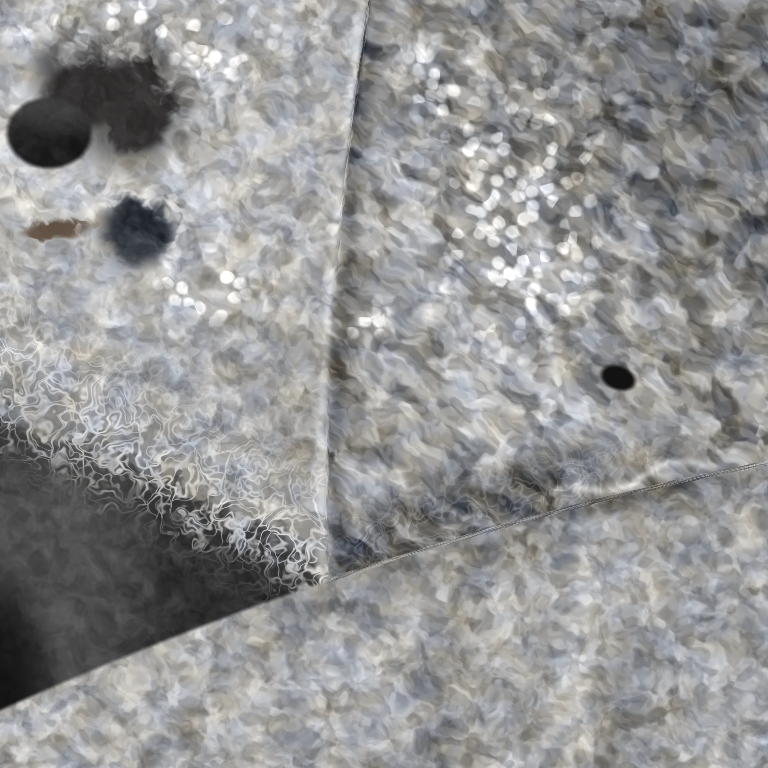
A Shadertoy shader for this texture:

```glsl
#define GRAIN_SCALE 50.0
#define GRAIN_GAIN 0.55
#define FLAKE_SCALE 58.0
#define FLAKE_GAIN 0.3
#define WISP_SCALE 24.0
#define WISP_GAIN 0.24
#define TINT_GAIN 0.07
#define EDGE 0.004

vec2 hash2(vec2 p) {
    vec3 q = fract(p.xyx * vec3(0.1031, 0.103, 0.0973));
    q += dot(q, q.yzx + 33.33);
    return fract((q.xx + q.yz) * q.zy);
}

// x: smooth blend of cell values, y: nearest distance, z: gap to second nearest
vec3 cells(vec2 p) {
    vec2 base = floor(p), f = p - base;
    float sum = 0.0, weight = 0.0, near = 9.0, second = 9.0;
    for (int k = 0; k < 9; k++) {
        vec2 o = vec2(k % 3 - 1, k / 3 - 1);
        float d = length(o + 0.1 + 0.8 * hash2(base + o + 100.0) - f);
        float w = exp(-9.0 * d * d);
        sum += w * hash2(base + o + 271.0).x;
        weight += w;
        second = min(second, max(near, d));
        near = min(near, d);
    }
    return vec3(sum / weight, near, second - near);
}

// Broad, smooth variation in about -1..1
float sineCloud(vec2 p) {
    float v = 0.0, a = 0.5;
    for (int i = 0; i < 4; i++) {
        v += a * sin(p.x + 1.7 * sin(p.y * 0.8)) * cos(p.y + 1.3 * sin(p.x * 0.7));
        p = mat2(1.3, 1.1, -1.1, 1.3) * p + 2.3;
        a *= 0.62;
    }
    return v;
}

float blob(vec2 p, float x, float y, float rx, float ry, float soft) {
    return 1.0 - smoothstep(1.0 - soft, 1.0 + soft, length((p - vec2(x, y)) / vec2(rx, ry)));
}

float band(float x, float center, float width) {
    float t = (x - center) / width;
    return exp(-t * t);
}

// Cells stretched along a slant from upper left to lower right
float stoneGrain(vec2 p, float stretch) {
    vec2 q = vec2(dot(p, vec2(0.8, -0.6)) * stretch, dot(p, vec2(0.6, 0.8))) * GRAIN_SCALE;
    q += 0.5 * vec2(sineCloud(p * 31.0), sineCloud(p.yx * 37.0));
    return 0.45 * cells(q).x + 0.35 * cells(q * 1.9 + 7.0).x + 0.2 * cells(q * 3.7 + 3.0).x - 0.5;
}

float wispLines(vec2 p) {
    vec2 q = p * WISP_SCALE + 0.9 * vec2(sineCloud(p * 38.0), sineCloud(p.yx * 43.0 + 4.0));
    float coarse = 1.0 - smoothstep(0.0, 0.22, cells(q).z);
    float fine = 1.0 - smoothstep(0.0, 0.26, cells(q * 1.7 + 5.0).z);
    return max(coarse, 0.75 * fine);
}

void mainImage(out vec4 fragColor, in vec2 fragCoord) {
    vec2 p = fragCoord / iResolution.xy;
    float ledge = p.y - 0.075 - 0.45 * p.x + 0.128 * p.x * p.x;
    float seam = p.x - 0.426 - 0.055 * pow(clamp((p.y - 0.45) / 0.55, 0.0, 1.0), 1.5);
    float wall = smoothstep(-EDGE, EDGE, ledge);
    float right = smoothstep(-EDGE, EDGE, seam);
    float cloud = sineCloud(p * 13.0);
    float grain = stoneGrain(p, mix(0.85, 0.55, right * wall));
    float wisps = wispLines(p);

    // Broad light and shade on the two walls and the front slab
    float leftTone = 0.66 + 0.08 * blob(p, 0.13, 0.8, 0.25, 0.24, 0.6);
    float rightTone = 0.6 - 0.14 * blob(p, 0.95, 0.88, 0.28, 0.28, 0.7)
                    + 0.07 * blob(p, 0.68, 0.68, 0.16, 0.26, 0.7);
    float slabTone = 0.645 + 0.07 * band(p.x, 0.76, 0.015)
        - 0.11 * (band(p.x, 0.56, 0.04) + band(p.x, 0.82, 0.05)) * smoothstep(0.27, 0.1, p.y)
        - 0.1 * band(ledge, -0.025, 0.03) * smoothstep(0.25, 0.45, p.x);
    float tone = mix(slabTone, mix(leftTone, rightTone, right), wall) + 0.05 * cloud;

    // Seam: bright lip, shaded far side, crack near the top
    tone += wall * 0.13 * (band(seam, -0.006, 0.007) - band(seam, 0.012, 0.014));
    tone -= 0.3 * smoothstep(0.7, 0.88, p.y) * band(seam, 0.001, 0.004) * (0.7 + 0.6 * cloud);

    // Shadow above the slab, pale scratches toward the right
    float shade = band(ledge, 0.035, 0.045) * smoothstep(0.42, 0.46, p.x) * smoothstep(0.97, 0.65, p.x);
    float worn = smoothstep(0.65, 0.78, p.x) * smoothstep(0.98, 0.88, p.x);
    tone -= wall * 0.19 * shade;
    tone += worn * (0.22 * band(ledge, 0.018 + 0.01 * sin(p.x * 45.0), 0.006) - 0.18 * band(ledge, -0.004, 0.012));

    // Hair-like growth along the cavity rim
    float rim = p.y - 0.47 + 0.56 * p.x;
    float hairy = band(rim, 0.045, 0.1) * (1.0 - right) + 0.6 * shade;
    float contrast = mix(1.0, 0.62, min(hairy, 1.0)) * mix(0.85, 1.15, right * wall);
    float value = tone + GRAIN_GAIN * contrast * grain + wall * WISP_GAIN * hairy * (wisps - 0.32);

    // Pale lichen flakes
    vec3 flake = cells(p * FLAKE_SCALE + 0.4 * cloud);
    float patches = blob(p, 0.68, 0.73, 0.11, 0.17, 0.6) + blob(p, 0.27, 0.63, 0.06, 0.045, 0.5)
                  + blob(p, 0.475, 0.585, 0.035, 0.025, 0.5) + blob(p, 0.2, 0.95, 0.15, 0.06, 0.6)
                  + blob(p, 0.565, 0.9, 0.04, 0.05, 0.6) + blob(p, 0.96, 0.435, 0.035, 0.025, 0.5);
    value += FLAKE_GAIN * patches * (smoothstep(0.48, 0.66, flake.x) * smoothstep(0.65, 0.35, flake.y) - 0.16);
    vec3 color = value + TINT_GAIN * sineCloud(p * 42.0 + 9.0) * vec3(0.45, 0.12, -0.6);

    // Deep cavity with a dim inner wall
    float cavity = smoothstep(-0.035, 0.035, 0.035 * (cloud - wisps + 0.3) + 0.1 * grain - rim) * wall * (1.0 - right);
    float inner = 0.17 + 0.15 * blob(p, 0.07, 0.25, 0.12, 0.18, 0.7) + 0.16 * grain + 0.18 * wisps * band(rim, 0.0, 0.055);
    inner *= 1.0 - 0.65 * blob(p, 0.0, 0.1, 0.06, 0.13, 0.6);
    color = mix(color, vec3(inner), cavity);

    // Joined holes with a sooty halo
    vec2 wob = p + 0.008 * vec2(cloud, sineCloud(p * 25.0)) + 0.025 * grain;
    float halo = max(blob(wob, 0.165, 0.87, 0.09, 0.085, 0.35), blob(wob, 0.09, 0.91, 0.045, 0.05, 0.4));
    float lobes = max(blob(wob, 0.178, 0.862, 0.045, 0.065, 0.2), blob(wob, 0.112, 0.877, 0.052, 0.047, 0.22));
    color = mix(color, vec3(0.32 + 0.25 * grain), 0.68 * halo);
    color = mix(color, vec3(0.2, 0.19, 0.19) + 0.12 * grain, lobes);
    float depth = 0.12 * smoothstep(0.81, 0.86, p.y);
    color = mix(color, vec3(0.12 + depth + 0.1 * grain), blob(p, 0.064, 0.827, 0.055, 0.046, 0.09));

    // Blue-black stain, rusty chip, small pit
    color = mix(color, vec3(0.17, 0.19, 0.22) + 0.25 * grain, 0.92 * blob(wob, 0.18, 0.697, 0.048, 0.042, 0.32));
    color = mix(color, vec3(0.33, 0.26, 0.2), 0.85 * blob(wob, 0.068, 0.7, 0.038, 0.012, 0.4));
    vec2 tilted = mat2(0.94, 0.34, -0.34, 0.94) * (p - vec2(0.805, 0.508));
    color = mix(color, vec3(0.07), blob(tilted, 0.0, 0.0, 0.023, 0.015, 0.22));
    fragColor = vec4(clamp(color, 0.0, 1.0), 1.0);
}
```
